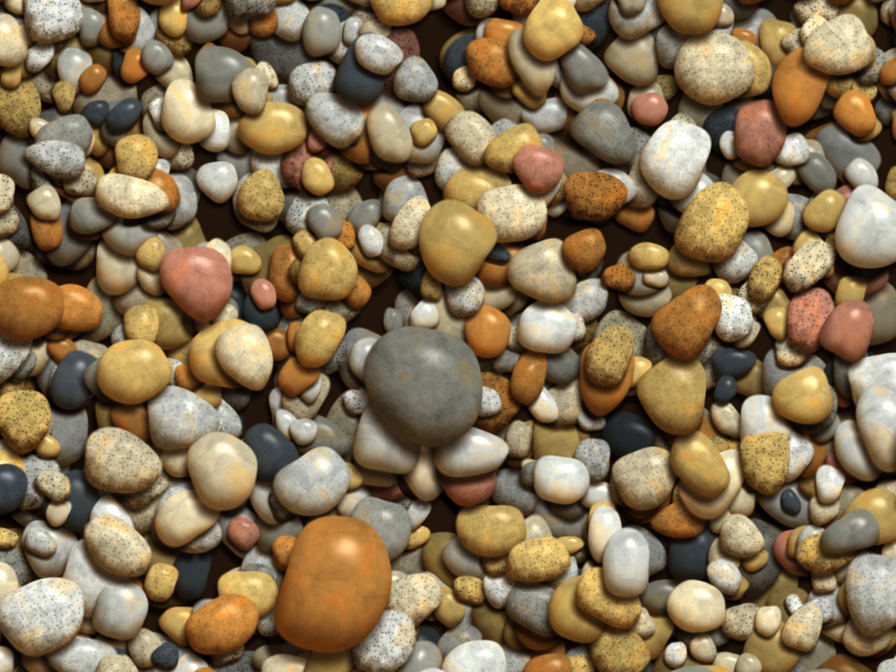
Write a WebGL 2 fragment shader that draws this texture.

```glsl
#version 300 es
precision highp float;
// Sunlit bed of mixed river pebbles: quartz, cream, ochre, brown and slate.
// Jittered grids of rounded superellipse domes are painted from deep to top,
// each stone casting a warm soft shadow on those already laid below it.
uniform vec2 u_resolution;
out vec4 fragColor;

const vec3 SUN = vec3(0.26, 0.67, 0.69);
const vec3 SHADE = vec3(0.36, 0.25, 0.14);

vec4 hash4(vec2 cell, float seed) {
  vec4 q = fract(vec4(cell.xyx, cell.y + seed) * vec4(0.1031, 0.1030, 0.0973, 0.1099) + seed * 0.137);
  q += dot(q, q.wzxy + 33.33);
  return fract((q.xxyz + q.yzzw) * q.zywx);
}

mat2 rotation(float angle) {
  float c = cos(angle), s = sin(angle);
  return mat2(c, s, -s, c);
}

// Layered, warped sines in the range -1..1
float mottle(vec2 p) {
  float sum = 0.0, weight = 0.5;
  for (int i = 0; i < 4; i++) {
    p = rotation(1.1) * p + 0.7 * sin(p.yx * 1.3 + 1.7);
    sum += weight * sin(p.x) * sin(p.y);
    p *= 1.9;
    weight *= 0.62;
  }
  return sum;
}

// Nearest point distance, used for pits and grains
float cellular(vec2 p, float seed) {
  vec2 base = floor(p);
  float nearest = 1.0;
  for (int j = -1; j <= 1; j++)
    for (int i = -1; i <= 1; i++) {
      vec2 id = base + vec2(i, j);
      nearest = min(nearest, length(id + hash4(id, seed).xy - p));
    }
  return nearest;
}

// Mineral colour chosen by a random number
vec3 mineral(float pick) {
  vec3 c = vec3(0.84, 0.85, 0.81);
  c = mix(c, vec3(0.85, 0.80, 0.65), step(0.28, pick));
  c = mix(c, vec3(0.80, 0.68, 0.39), step(0.54, pick));
  c = mix(c, vec3(0.72, 0.49, 0.23), step(0.72, pick));
  c = mix(c, vec3(0.56, 0.56, 0.51), step(0.81, pick));
  c = mix(c, vec3(0.25, 0.28, 0.30), step(0.92, pick));
  return mix(c, vec3(0.75, 0.51, 0.41), step(0.97, pick));
}

// Normalised radius of a lopsided pebble: 1 on the outline
float pebbleRadius(vec2 p, vec2 halfSize, float seed) {
  vec2 v = p / halfSize;
  v.y *= 1.0 + 0.2 * sin(seed * 40.0) * clamp(v.x, -1.2, 1.2);
  float a = atan(v.y, v.x);
  float power = mix(2.0, 2.7, fract(seed * 7.3));
  float r = pow(dot(pow(abs(v) + 1e-4, vec2(power)), vec2(1.0)), 1.0 / power);
  return r * (1.0 + 0.05 * sin(2.0 * a + seed * 31.0) + 0.045 * sin(3.0 * a + seed * 57.0)
    + 0.02 * sin(5.0 * a + seed * 83.0));
}

// Surface colour of one stone; p is centred, turn maps it to the stone's axes
vec3 shadeStone(vec2 p, mat2 turn, vec2 halfSize, float radius, vec4 look) {
  vec2 local = turn * p;
  float stain = mottle(local * 55.0 + look.xy * 60.0);
  float grain = mottle(local * 210.0 + look.zw * 50.0);
  float pits = 1.0 - smoothstep(0.08, 0.32, cellular(local * 120.0, look.x * 9.0));
  float rough = look.z * look.z;

  vec2 slope = (local / halfSize) * (halfSize.y / halfSize);
  vec2 side = normalize(slope * turn + 1e-5) * pow(min(radius, 1.0), 1.6) * 0.97;
  side += rough * 0.16 * vec2(stain, grain);
  vec3 normal = normalize(vec3(side, sqrt(max(1.0 - dot(side, side), 0.02))));

  vec3 albedo = mineral(look.x) * mix(0.88, 1.10, look.y);
  albedo *= 1.0 + 0.16 * stain + (0.05 + 0.13 * rough) * grain - 0.28 * rough * pits;
  albedo = mix(albedo, albedo * vec3(1.0, 0.82, 0.55), smoothstep(0.15, 0.7, stain) * 0.5);

  float light = smoothstep(-0.22, 0.80, dot(normal, SUN));
  float glow = 0.16 * (1.0 - rough) * (1.0 - light);
  vec3 c = albedo * (mix(SHADE, vec3(1.03), light) + glow * vec3(1.0, 0.85, 0.55));
  float glint = pow(max(dot(normal, normalize(SUN + vec3(0.0, 0.0, 1.0))), 0.0), 70.0);
  return c + glint * 0.36 * (1.0 - rough);
}

// One scattered layer of stones laid over the colour below
vec3 addLayer(vec3 below, vec2 uv, float cell, float size, float chance, float depthLight, float seed) {
  float soft = max(1.1 / u_resolution.y, 0.002);
  vec2 base = floor(uv / cell + seed * 0.37);
  for (int j = -1; j <= 1; j++)
    for (int i = -1; i <= 1; i++) {
      vec2 id = base + vec2(i, j);
      vec4 place = hash4(id, seed), look = hash4(id, seed + 17.3);
      vec2 p = uv - (id + mix(vec2(0.1), vec2(0.9), place.xy) - seed * 0.37) * cell;
      float reach = cell * size * mix(0.68, 1.12, place.z);
      if (look.w > chance || length(p) > 1.75 * reach) continue;
      vec2 halfSize = reach * vec2(1.0, mix(0.62, 0.95, place.w));
      mat2 turn = rotation(6.2832 * fract(place.w * 13.7 + place.x));
      float shape = fract(place.z * 5.1 + look.z);
      float shadowRadius = pebbleRadius(turn * (p + SUN.xy * reach * 0.36), halfSize, shape);
      below *= mix(vec3(1.0), vec3(0.27, 0.20, 0.14), 1.0 - smoothstep(0.82, 1.16, shadowRadius));
      float radius = pebbleRadius(turn * p, halfSize, shape);
      float edge = soft / halfSize.y;
      float cover = 1.0 - smoothstep(1.0 - edge, 1.0 + edge, radius);
      if (cover > 0.0)
        below = mix(below, shadeStone(p, turn, halfSize, radius, look) * depthLight, cover);
    }
  return below;
}

void main() {
  vec2 uv = gl_FragCoord.xy / u_resolution.y;
  vec3 c = vec3(0.13, 0.08, 0.04);
  // Deep stones, small fill, then the upper and largest stones
  c = addLayer(c, uv, 0.085, 0.62, 1.00, 0.62, 1.0);
  c = addLayer(c, uv, 0.070, 0.58, 0.85, 0.86, 2.0);
  c = addLayer(c, uv, 0.055, 0.50, 0.50, 0.97, 3.0);
  c = addLayer(c, uv, 0.100, 0.49, 0.75, 1.00, 4.0);
  c = addLayer(c, uv, 0.120, 0.47, 0.40, 1.00, 5.0);
  c = addLayer(c, uv, 0.260, 0.36, 0.12, 0.94, 6.0);
  fragColor = vec4(clamp(c, 0.0, 1.0), 1.0);
}
```
